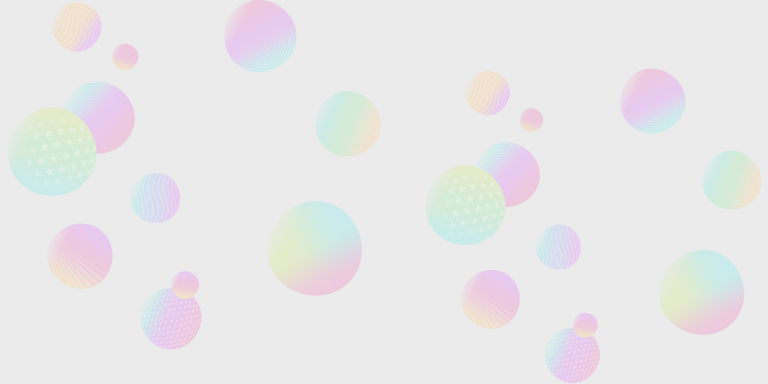
Give the GLSL for this background, as a WebGL 2 fragment shader.

```glsl
#version 300 es
precision highp float;
// Two groups of pastel, softly patterned balls floating on a pale grey ground.

#define GROUND vec3(0.92)
#define COPY_SHIFT vec2(1.090, -0.079)
#define COPY_SCALE 0.9
#define WOBBLE 0.012
#define PATTERN_STRENGTH 0.42
#define RIM_FADE 0.65
#define STAR_CELL 0.30
#define DOT_CELL 0.19
#define RING_COUNT 13.0
#define STRIPE_COUNT 4.5
#define FAN_COUNT 26.0

uniform vec2 u_resolution;
out vec4 fragColor;

// Pattern kinds
const int STARS = 1, DOTS = 2, RINGS = 3, STRIPES = 4, FAN = 5, TRIO = 6;

// Palette: lime, cyan, lilac, pink, peach, blue, mint
const vec3 PALETTE[7] = vec3[7](
  vec3(0.89, 0.92, 0.79), vec3(0.79, 0.92, 0.92), vec3(0.91, 0.79, 0.94),
  vec3(0.93, 0.79, 0.87), vec3(0.94, 0.88, 0.80), vec3(0.84, 0.86, 0.94),
  vec3(0.83, 0.92, 0.84));

// Ball: centre x, centre y, radius (canvas heights), pattern kind
const int COUNT = 11;
const vec4 BALLS[COUNT] = vec4[COUNT](
  vec4(0.200, 0.930, 0.064, 4), vec4(0.326, 0.852, 0.034, 0),
  vec4(0.256, 0.693, 0.094, 3), vec4(0.136, 0.604, 0.115, 1),
  vec4(0.405, 0.484, 0.065, 4), vec4(0.209, 0.333, 0.085, 5),
  vec4(0.445, 0.171, 0.080, 2), vec4(0.482, 0.258, 0.036, 0),
  vec4(0.677, 0.906, 0.094, 3), vec4(0.906, 0.677, 0.085, 3),
  vec4(0.820, 0.352, 0.123, 6));

// Tint: gradient angle, then start, middle and end palette entries
const vec4 TINTS[COUNT] = vec4[COUNT](
  vec4(-0.6, 4, 4, 2), vec4(-1.9, 3, 3, 4),
  vec4(2.4, 3, 2, 1), vec4(-1.8, 0, 6, 1),
  vec4(-0.1, 1, 5, 2), vec4(-2.1, 2, 3, 4),
  vec4(-0.4, 1, 2, 3), vec4(-1.7, 2, 3, 4),
  vec4(-1.1, 3, 2, 1), vec4(-0.35, 1, 6, 4),
  vec4(0.5, 0, 1, 3));

// Coverage of thin lines repeating once per unit of x
float lines(float x) {
  return smoothstep(0.2, 0.42, abs(fract(x) - 0.5));
}

// Staggered grid, centred on each cell
vec2 staggered(vec2 p, float cell) {
  p /= cell;
  p.x += 0.5 * mod(floor(p.y), 2.0);
  return fract(p) - 0.5;
}

// White overlay in ball space; t runs along the gradient
float pattern(int kind, vec2 q, vec2 dir, float t) {
  vec2 bulged = q * (1.0 + 0.25 * dot(q, q));
  vec2 tilted = mat2(0.98, -0.2, 0.2, 0.98) * bulged;
  if (kind == STARS) {
    vec2 c = staggered(tilted, STAR_CELL);
    float reach = 0.24 + 0.09 * cos(5.0 * atan(c.x, c.y));
    float area = smoothstep(-0.85, -0.2, q.x) * smoothstep(0.95, 0.5, abs(q.y));
    return area * smoothstep(0.05, -0.05, length(c) - reach);
  }
  if (kind == DOTS) {
    vec2 c = staggered(tilted, DOT_CELL);
    return 0.8 * smoothstep(0.32, 0.18, length(c));
  }
  if (kind == RINGS)
    return 0.75 * smoothstep(0.4, 0.85, t) * lines(RING_COUNT * length(q - 0.2 * dir));
  if (kind == STRIPES) {
    float bend = 0.18 * sin(3.0 * dot(q, vec2(-dir.y, dir.x)));
    return 0.6 * lines(STRIPE_COUNT * (dot(bulged, dir) + bend));
  }
  if (kind == FAN) {
    vec2 c = q - vec2(-1.3, 0.9);
    return 0.7 * smoothstep(0.35, 0.7, t) * lines(FAN_COUNT * atan(c.y, c.x) / 2.0);
  }
  return 0.0;
}

// Three-stop gradient; TRIO places its last colour across the first two
vec3 tint(vec4 look, int kind, vec2 q, vec2 dir, float t) {
  vec3 a = PALETTE[int(look.y)], b = PALETTE[int(look.z)], c = PALETTE[int(look.w)];
  if (kind == TRIO) {
    float across = dot(q, vec2(dir.y, -dir.x));
    return mix(mix(a, b, smoothstep(0.2, 0.85, t)), c, smoothstep(-0.1, 0.9, across));
  }
  return mix(mix(a, b, smoothstep(0.05, 0.5, t)), c, smoothstep(0.5, 0.95, t));
}

// Paints one group of balls over the colour below it
vec3 paintGroup(vec3 color, vec2 p, float pixel) {
  for (int i = 0; i < COUNT; i++) {
    vec4 ball = BALLS[i], look = TINTS[i];
    int kind = int(ball.w);
    vec2 q = (p - ball.xy) / ball.z;
    float edge = 1.0 + WOBBLE * sin(3.0 * atan(q.y, q.x) + float(i));
    float cover = clamp(0.5 + (edge - length(q)) * ball.z / pixel, 0.0, 1.0);
    if (cover <= 0.0) continue;
    vec2 dir = vec2(cos(look.x), sin(look.x));
    float t = 0.5 + 0.5 * dot(q, dir);
    vec3 body = tint(look, kind, q, dir, t);
    body = mix(body, vec3(0.96), PATTERN_STRENGTH * pattern(kind, q, dir, t));
    float rim = smoothstep(0.55, 1.0, dot(q, vec2(-0.9, 0.44)));
    body = mix(body, GROUND, RIM_FADE * rim);
    color = mix(color, body, cover);
  }
  return color;
}

void main() {
  vec2 p = gl_FragCoord.xy / u_resolution.y;
  float pixel = 1.0 / u_resolution.y;
  vec3 color = paintGroup(GROUND, p, pixel);
  color = paintGroup(color, (p - COPY_SHIFT) / COPY_SCALE, pixel / COPY_SCALE);
  fragColor = vec4(color, 1.0);
}
```
